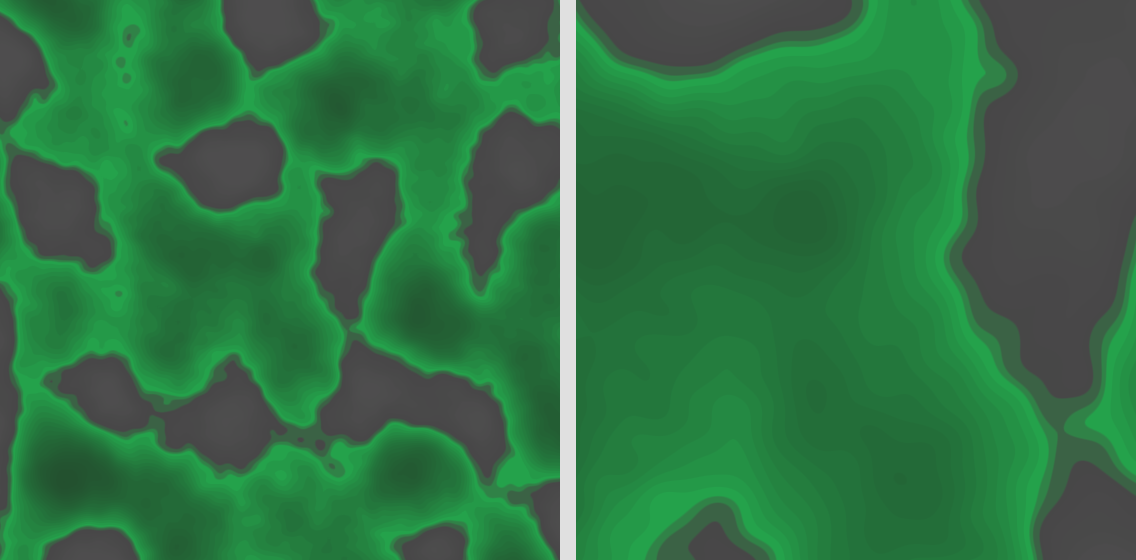
Left, the full canvas; right, a detail of the centre.
Give the GLSL for this texture, as a Shadertoy shader.

```glsl
// Contour-stepped green land with grey hollows, like a top-down terrain map.
// Layered sine waves in scattered directions form a height field, which is
// cut into smooth-edged bands and coloured by height.

const float TAU = 6.2831853;
const float GOLDEN_ANGLE = 2.3999632;
const int WAVES = 24;

// Heights are in standard deviations of the field, so they set area shares.
const float HOLLOW_EDGE = -0.67;
const float RIM_EDGE = -0.50;
const float LAND_EDGE = -0.40;
const float BAND_STEP = 0.17;

const vec3 HOLLOW_CORE = vec3(0.305, 0.302, 0.305);
const vec3 HOLLOW_SIDE = vec3(0.280, 0.278, 0.280);
const vec3 RIM_MOSS = vec3(0.23, 0.385, 0.27);
const vec3 RIM_GREEN = vec3(0.19, 0.51, 0.28);
const vec3 LAND_BRIGHT = vec3(0.14, 0.635, 0.295);
const vec3 LAND_DARK = vec3(0.138, 0.26, 0.165);

float hash(float n) {
    return fract(sin(n * 12.9898 + 4.1414) * 43758.547);
}

// Sum of sines with unit variance; frequencies in cycles per canvas.
float waveField(vec2 p, float lowFreq, float highFreq, float seed) {
    float sum = 0.0;
    for (int i = 0; i < WAVES; i++) {
        float id = float(i) + seed;
        float angle = id * GOLDEN_ANGLE;
        float freq = mix(lowFreq, highFreq, hash(id));
        vec2 direction = vec2(cos(angle), sin(angle));
        sum += sin(TAU * (freq * dot(p, direction) + hash(id + 57.3)));
    }
    return sum * sqrt(2.0 / float(WAVES));
}

// Broad shapes, wobbling outlines and a fine grain.
float terrainHeight(vec2 p) {
    return waveField(p, 2.0, 4.7, 11.0)
         + 0.13 * waveField(p, 8.0, 15.0, 71.0)
         + 0.035 * waveField(p, 20.0, 36.0, 137.0);
}

// Staircase of the given step size with antialiased risers.
float contourSteps(float h, float stepSize, float blur) {
    float level = h / stepSize;
    float riser = clamp(blur / stepSize, 0.001, 1.0);
    float rise = clamp((fract(level) - 1.0) / riser + 1.0, 0.0, 1.0);
    return (floor(level) + rise) * stepSize;
}

float edge(float threshold, float h, float blur) {
    return smoothstep(threshold - blur, threshold + blur, h);
}

vec3 hollowColor(float h) {
    return mix(HOLLOW_CORE, HOLLOW_SIDE, smoothstep(-2.2, HOLLOW_EDGE, h));
}

// Green fades exponentially from the bright shore to the dark summits.
vec3 landColor(float h) {
    float brightness = exp(-0.58 * max(h - LAND_EDGE, 0.0));
    return mix(LAND_DARK, LAND_BRIGHT, brightness);
}

vec3 terrainColor(float h, float blur) {
    float stepped = LAND_EDGE + contourSteps(h - LAND_EDGE, BAND_STEP, blur);
    vec3 color = hollowColor(stepped);
    color = mix(color, RIM_MOSS, edge(HOLLOW_EDGE, h, blur));
    color = mix(color, RIM_GREEN, edge(RIM_EDGE, h, blur));
    return mix(color, landColor(stepped), edge(LAND_EDGE, h, blur));
}

void mainImage(out vec4 fragColor, in vec2 fragCoord) {
    vec2 p = fragCoord / iResolution.y;
    float h = terrainHeight(p);
    float blur = max(fwidth(h), 0.0005);
    fragColor = vec4(terrainColor(h, blur), 1.0);
}
```
